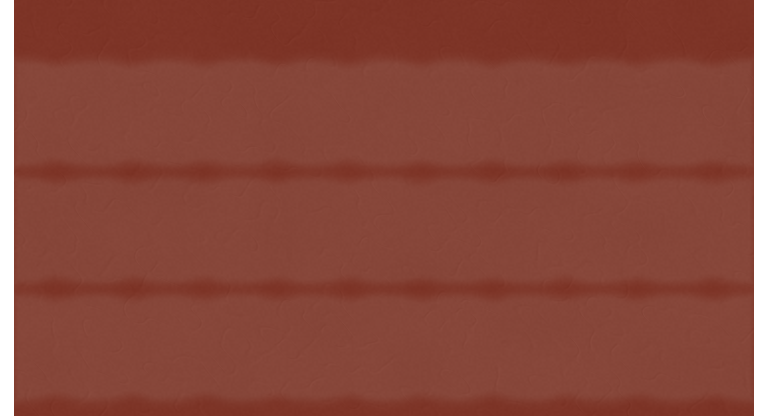
This texture is drawn by a Shadertoy shader. Its source:

```glsl
#define MARGIN 0.0182
#define ROW_PITCH 0.2813
#define BOTTOM_SEAM 0.024
#define TOP_SEAM 0.868
#define KNOT_PITCH 0.0938
#define KNOT_COUNT 10.0
#define SEAM_WIDTH 0.027
#define KNOT_WIDTH 0.042
#define CREASE_DEPTH 0.012
#define GRAIN_DEPTH 0.012

const vec3 PANEL = vec3(0.527, 0.274, 0.224);
const vec3 SEAM = vec3(0.490, 0.203, 0.150);

float hash(vec2 p) {
    vec3 q = fract(vec3(p.xyx) * 0.1031);
    q += dot(q, q.yzx + 33.33);
    return fract((q.x + q.y) * q.z);
}

float noise(vec2 p) {
    vec2 i = floor(p), f = fract(p);
    f = f * f * (3.0 - 2.0 * f);
    return mix(mix(hash(i), hash(i + vec2(1, 0)), f.x),
               mix(hash(i + vec2(0, 1)), hash(i + vec2(1, 1)), f.x), f.y);
}

// Thin ridges stretched along the rising diagonal
float creases(vec2 p) {
    p += 0.02 * vec2(noise(p * 14.0), noise(p * 14.0 + 37.0));
    vec2 q = mat2(0.8, 0.6, -0.6, 0.8) * p;
    float n = noise(q * vec2(17.0, 34.0) + 50.0);
    return 1.0 - smoothstep(0.0, 0.09, abs(n - 0.5));
}

// Darkness of the seams, swelling into a row of soft knots
float seamShade(vec2 uv) {
    float row = clamp(round((uv.y - BOTTOM_SEAM) / ROW_PITCH), 0.0, 3.0);
    float d = abs(uv.y - BOTTOM_SEAM - row * ROW_PITCH);
    if (uv.y < BOTTOM_SEAM || uv.y > TOP_SEAM) d = 0.0;

    float column = (uv.x - 0.5013) / KNOT_PITCH + 0.5 * (KNOT_COUNT - 1.0);
    float nearest = clamp(round(column), 0.0, KNOT_COUNT - 1.0);
    float endShift = 0.06 * (step(KNOT_COUNT - 1.5, nearest) - step(nearest, 0.5));
    float offset = (column - nearest - endShift) / 0.24;
    float knot = exp(-offset * offset);

    float wobble = 1.0 + 0.16 * (noise(uv * vec2(45.0, 24.0)) - 0.5);
    float width = mix(SEAM_WIDTH, KNOT_WIDTH, knot) * wobble;
    float shade = 1.0 - smoothstep(0.05 * width, width, d);

    // The line is paler between knots; the outer bands stay solid
    float outer = max(smoothstep(TOP_SEAM - 0.01, TOP_SEAM + 0.015, uv.y),
                      1.0 - smoothstep(BOTTOM_SEAM - 0.015, BOTTOM_SEAM + 0.01, uv.y));
    return shade * mix(mix(0.72, 1.0, knot), 1.0, outer);
}

void mainImage(out vec4 fragColor, in vec2 fragCoord) {
    vec2 uv = fragCoord / iResolution.xy;
    vec2 p = fragCoord / iResolution.y;
    float inset = min(uv.x, 1.0 - uv.x) - MARGIN;

    // Panels, seams and darkened side edges
    float sideShade = 0.45 * (1.0 - smoothstep(0.0, 0.007, inset));
    vec3 color = mix(PANEL, SEAM, max(seamShade(uv), sideShade));

    // Leather creases with a lit flank, broad mottling and fine grain
    vec2 light = vec2(0.003, -0.002);
    color += CREASE_DEPTH * (creases(p) - creases(p + light));
    color += 0.008 * (noise(p * 9.0) - 0.5);
    color += GRAIN_DEPTH * (noise(p * 210.0) - 0.5);

    // White side margins
    float pixel = 1.0 / iResolution.x;
    color = mix(vec3(1.0), color, smoothstep(-0.5 * pixel, 0.5 * pixel, inset));
    fragColor = vec4(color, 1.0);
}
```
